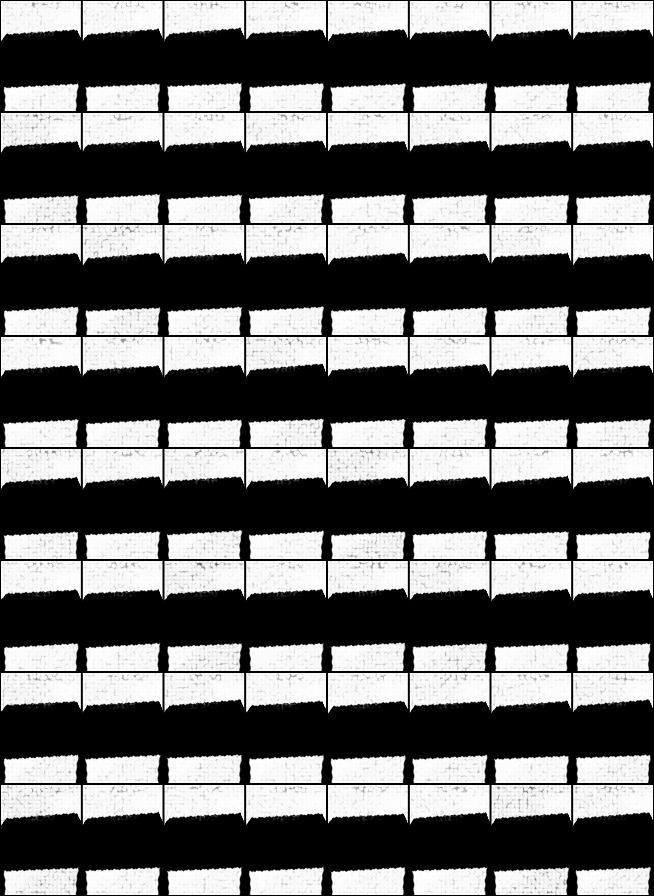
Reproduce this pattern procedurally as a Shadertoy shader.

```glsl
// Eight by eight grid of worn white cloth strips with slanted torn edges on black, seamlessly tiling.

const float REPEATS = 8.0;
const vec2 CELL = vec2(70.0, 96.0);   // local units inside one repeat, y runs down
const float TAU = 6.2831853;

float hash(vec2 p) {
    vec3 q = fract(vec3(p.xyx) * 0.1031);
    q += dot(q, q.yzx + 33.33);
    return fract((q.x + q.y) * q.z);
}

// Distance to the nearest scattered point; the lattice wraps at period
float cellular(vec2 p, vec2 period) {
    vec2 base = floor(p);
    float nearest = 2.0;
    for (int j = -1; j <= 1; j++)
    for (int i = -1; i <= 1; i++) {
        vec2 corner = base + vec2(i, j);
        vec2 id = mod(corner, period);
        vec2 point = corner + vec2(hash(id), hash(id + 71.0));
        nearest = min(nearest, length(p - point));
    }
    return nearest;
}

float inside(float d, float soft) {
    return smoothstep(-0.5 * soft, 0.5 * soft, d);
}

// Small ragged offset along an edge
float ragged(float x, float phase) {
    return 0.35 * sin(x * 0.9 + phase) + 0.25 * sin(x * 2.1 + phase * 2.0);
}

// Lower limit of the upper strip, with drooping tips at both ends
float upperEdge(float x, float tilt, float phase) {
    float slope = mix(29.3, 24.6, x / CELL.x) + tilt * (x / CELL.x - 0.5);
    float tips = 1.3 * max(5.0 - x, 0.0) + 2.4 * max(x - 66.0, 0.0);
    return slope + tips + ragged(x, phase);
}

// Signed depth inside the lower strip, between the swelling posts
float lowerStrip(vec2 c, float tilt, float phase) {
    float top = mix(74.8, 71.3, c.x / CELL.x) + tilt * (c.x / CELL.x - 0.5);
    float swell = smoothstep(72.0, 85.0, c.y);
    float wobble = 0.3 * sin(c.y * 0.8 + phase);
    float left = c.x - 3.2 - 1.2 * swell - wobble;
    float right = 66.9 - 1.6 * swell + wobble - c.x;
    return min(c.y - top - ragged(c.x, phase + 2.0), min(left, right));
}

// Where the cloth is dirty: 0 clean, 1 fully grey
float dirtMask(vec2 c) {
    float upper = 1.0 - 0.8 * smoothstep(38.0, 50.0, c.x) * smoothstep(6.0, 12.0, c.y);
    float diagonal = mix(40.0, 8.0, (c.y - 72.0) / 24.0);
    float lower = mix(0.25, 1.0, smoothstep(-7.0, 7.0, c.x - diagonal));
    return c.y < 48.0 ? upper : lower;
}

// Woven threads, a whole number per repeat
float weave(vec2 c) {
    vec2 wave = 0.5 + 0.5 * cos(TAU * c / CELL * vec2(20.0, 28.0));
    return max(wave.x, wave.y) * 0.6 + wave.x * wave.y * 0.4;
}

void mainImage(out vec4 fragColor, in vec2 fragCoord) {
    vec2 grid = fragCoord / iResolution.xy * REPEATS;
    vec2 id = floor(grid);
    vec2 c = vec2(fract(grid.x), 1.0 - fract(grid.y)) * CELL;
    float pixel = CELL.x * REPEATS / iResolution.x;
    float soft = max(1.2, pixel);

    // Variation between repeats
    float phase = TAU * hash(id + 5.0);
    float tilt = 3.0 * (hash(id + 17.0) - 0.5);
    float shift = 1.2 * (hash(id + 29.0) - 0.5);
    float wear = 0.65 + 1.1 * pow(hash(id + 43.0), 5.0);

    // Strips and thin frame lines
    float edge = upperEdge(c.x, tilt, phase) + shift;
    float upper = inside(edge - c.y, soft * 1.3);
    float lower = inside(lowerStrip(c - vec2(0.0, shift), -0.6 * tilt, phase), soft * 1.3);
    vec2 border = min(c, CELL - c);
    float frame = inside(min(border.x, border.y) - 0.85, pixel);
    float cloth = max(upper, lower) * frame;

    // Grey grain in the cloth
    vec2 grainCount = vec2(22.0, 30.0);
    float grain = cellular(grid * grainCount, grainCount * REPEATS);
    vec2 blotchCount = vec2(5.0, 7.0);
    float blotch = cellular(grid * blotchCount, blotchCount);
    float dirt = wear * dirtMask(c) * (0.55 + 0.6 * blotch);
    float threads = weave(c);
    float speck = smoothstep(0.45, 0.9, grain) * threads;
    float tone = 0.995 - dirt * (0.07 * threads + 0.3 * speck);

    // Darker flecks beside the top line
    float flecks = smoothstep(20.0, 28.0, c.x) * smoothstep(56.0, 46.0, c.x)
                 * smoothstep(1.0, 3.0, c.y) * smoothstep(8.0, 5.0, c.y);
    tone -= 0.22 * flecks * smoothstep(0.4, 0.75, grain);

    // Faint fuzz hanging under the upper strip
    float fuzz = smoothstep(20.0, 28.0, c.x) * smoothstep(50.0, 42.0, c.x)
               * smoothstep(edge + 6.0, edge, c.y) * (1.0 - upper);
    float glow = c.y < 48.0 ? 0.4 * fuzz * threads * smoothstep(0.2, 0.7, grain) : 0.0;

    fragColor = vec4(vec3(clamp(max(cloth * tone, glow), 0.0, 1.0)), 1.0);
}
```
